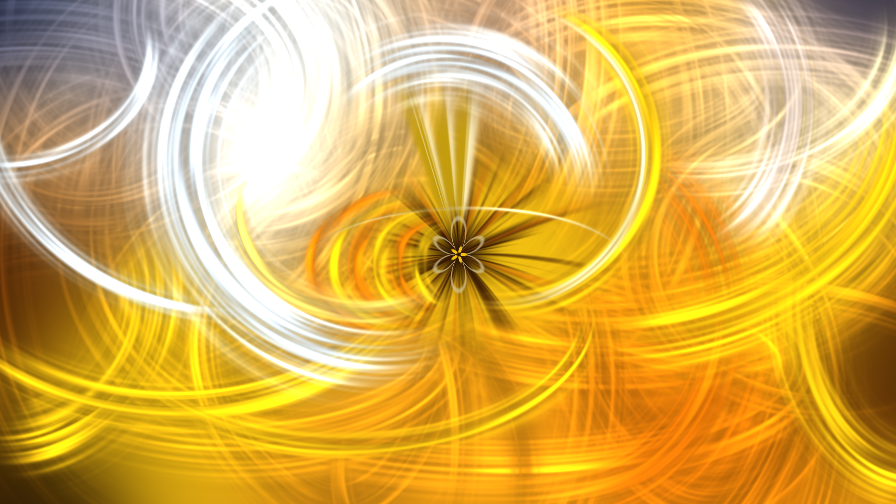
Give the GLSL for this background, as a Shadertoy shader.

```glsl
// Golden twirl of fibrous light ribbons around a dark little flower, with a white glow at upper left.
#define CORE vec2(.91, .495)
#define FIBRE_FREQ 50.0
#define FIBRE_DEPTH 0.85
#define STRANDS 46
#define YELLOW vec3(.96, .77, .07)
#define ORANGE vec3(.90, .46, .03)
#define CREAM vec3(1, .94, .74)
#define ICE vec3(.91, .96, 1)
#define BROWN vec3(.20, .08, .01)
#define PI 3.14159

vec2 hash2(vec2 p) {
    return fract(sin(vec2(dot(p, vec2(127.1, 311.7)), dot(p, vec2(269.5, 183.3)))) * 43758.5);
}

float slope(vec2 cell, vec2 f, vec2 corner) {
    return dot(hash2(cell + corner) * 2.0 - 1.0, f - corner);
}

// Gradient noise, about -0.7 to 0.7
float noise(vec2 p) {
    vec2 i = floor(p), f = fract(p), u = f * f * (3.0 - 2.0 * f), e = vec2(1, 0);
    return mix(mix(slope(i, f, e.yy), slope(i, f, e), u.x),
               mix(slope(i, f, e.yx), slope(i, f, e.xx), u.x), u.y);
}

// Adds a soft patch (x, y, radius) to a weighted sum of colours
void patchOf(inout vec4 sum, vec2 p, vec3 spot, vec3 tint) {
    vec2 q = (p - spot.xy) / spot.z;
    sum += vec4(tint, 1) * exp(-dot(q, q)) * 3.0;
}

// Elliptic arc of fibres: oval is centre and radii, mid and span are angles
void ribbon(inout vec3 col, vec2 p, vec4 oval, float mid, float span, float width, vec3 tint, float opacity) {
    vec2 q = (p - oval.xy) / oval.zw;
    float len = max(length(q), .001);
    float d = (len - 1.0) * len / max(length(q / oval.zw), .001);
    float a = mod(atan(q.y, q.x) - mid + PI, 2.0 * PI) - PI;
    float taper = 1.0 - smoothstep(span * .5, span, abs(a));
    float w = width * (.45 + .55 * taper);
    vec2 s = vec2(d * FIBRE_FREQ, a * 1.3) + oval.xy * 37.0;
    float fibre = noise(s) + .8 * noise(s * vec2(2.4, 1) + 9.0);
    float cover = opacity * exp(-d * d / (w * w)) * taper * (1.0 + 1.5 * fibre);
    col = mix(col, tint * (1.0 + FIBRE_DEPTH * fibre), clamp(cover, 0.0, 1.0));
}

vec3 backdrop(vec2 p) {
    vec4 sum = vec4(.86, .58, .06, 1) * .3;
    patchOf(sum, p, vec3(0, 1, .2), vec3(.05, .12, .28));
    patchOf(sum, p, vec3(.24, .88, .19), vec3(.56, .62, .76));
    patchOf(sum, p, vec3(.57, .93, .19), ICE);
    patchOf(sum, p, vec3(.52, .66, .15), vec3(.97, .94, .86));
    patchOf(sum, p, vec3(.78, .74, .12), vec3(.86, .73, .48));
    patchOf(sum, p, vec3(.16, .69, .16), vec3(.80, .58, .32));
    patchOf(sum, p, vec3(0, .43, .18), BROWN * 1.4);
    patchOf(sum, p, vec3(.07, 0, .16), BROWN * .5);
    patchOf(sum, p, vec3(.3, .22, .22), YELLOW * .9);
    patchOf(sum, p, vec3(.9, .1, .32), vec3(.91, .60, .08));
    patchOf(sum, p, vec3(.95, .5, .23), vec3(.80, .57, .05));
    patchOf(sum, p, vec3(.98, .95, .16), vec3(.93, .77, .64));
    patchOf(sum, p, vec3(1.28, .82, .18), vec3(.88, .65, .22));
    patchOf(sum, p, vec3(1.54, .78, .2), vec3(.93, .86, .74));
    patchOf(sum, p, vec3(1.7, 1.03, .16), vec3(.13, .14, .28));
    patchOf(sum, p, vec3(1.55, .48, .2), YELLOW);
    patchOf(sum, p, vec3(1.78, .32, .16), BROWN * 1.3);
    patchOf(sum, p, vec3(1.33, .22, .22), ORANGE);
    return sum.rgb / sum.a;
}

// Radial petals, side curls, upright blades and the small star
void flower(inout vec3 col, vec2 p) {
    vec2 v = p - CORE, e = v * vec2(v.x > 0.0 ? .62 : 1.1, 1.1);
    float r = max(length(v), .001), angle = atan(v.y, v.x);
    float rays = noise(v / r * 6.0 + r * 2.0) + .8 * noise(v / r * 15.0 + r * 4.0);
    vec3 petal = mix(BROWN, YELLOW, smoothstep(-.6, .2, rays + r * 2.2 - .3));
    petal = mix(petal, ORANGE, .6 * smoothstep(.1, .5, noise(v / r * 9.0 + 5.0)));
    col = mix(col, petal, .95 * exp(-pow(length(e) / .18, 4.0)));
    for (float k = 0.0; k < 6.0; k++) {
        vec4 curl = vec4(CORE - vec2(.02 + .012 * k, .02), .06 + .03 * k, .075 + .015 * k);
        ribbon(col, p, curl, PI, 1.6, .014, mix(YELLOW, ORANGE, mod(k, 2.0) * .9), .85);
    }
    for (float k = 0.0; k < 3.0; k++) {
        float x = (v.x + (.3 - .18 * k) * v.y) / (.006 + .07 * max(v.y, 0.0));
        float rise = smoothstep(.05, .12, v.y) * (1.0 - smoothstep(.22, .38, v.y));
        vec3 blade = mix(YELLOW * .8, CREAM, smoothstep(-.1, .7, x + noise(vec2(x * 4.0, k * 7.3))));
        col = mix(col, blade, rise * exp(-x * x * x * x));
    }
    col = mix(col, BROWN * .7, exp(-r * r / .003) * clamp(.8 + rays, 0.0, 1.0));
    float outline = abs(r - .012 - (.025 + .035 * abs(v.y) / r) * abs(sin(angle * 3.0)));
    col = mix(col, CREAM * .85, .65 * (1.0 - smoothstep(.001, .008, outline)));
    col = mix(col, YELLOW, 1.0 - smoothstep(.006, .012, r - .008 * cos(angle * 5.0)));
    col = mix(col, BROWN, 1.0 - smoothstep(.002, .006, r));
}

void mainImage(out vec4 fragColor, in vec2 fragCoord) {
    vec2 p = fragCoord / iResolution.xy * vec2(16.0 / 9.0, 1);
    vec3 base = backdrop(p), col = base;
    // Scattered strands in shades of the backdrop
    for (int i = 0; i < STRANDS; i++) {
        vec2 h = hash2(vec2(i, 3.7)), g = hash2(vec2(i, 8.1));
        vec3 shade = base * mix(.65, 1.3, g.x) + BROWN * .2;
        ribbon(col, p, vec4(h * vec2(1.78, 1), .2 + .4 * g), 44.0 * h.x + g.y, 1.8, .03 + .06 * h.y, shade, .7);
    }
    vec2 glow = (p - vec2(.54, .69)) / .125;
    col += .3 * exp(-dot(glow, glow));
    flower(col, p);
    // Warm sweeps
    ribbon(col, p, vec4(1.11, .375, .33, .36), -.2, 1.4, .07, ORANGE, .8);
    ribbon(col, p, vec4(1.2, .79, .6, .46), -.7, 1.0, .075, YELLOW, .9);
    ribbon(col, p, vec4(0, .42, .3, .3), -.6, 1.1, .06, YELLOW, .85);
    ribbon(col, p, vec4(.35, .62, .55, .43), -1.5, 1.0, .04, YELLOW, .85);
    ribbon(col, p, vec4(1.83, .4, .255, .35), 3.9, 1.0, .05, YELLOW, .8);
    ribbon(col, p, vec4(.694, .375, .475, .26), -1.2, 1.5, .022, YELLOW, .9);
    // Pale sweeps
    ribbon(col, p, vec4(1.39, .95, .4, .3), -.8, 1.1, .05, CREAM, .6);
    ribbon(col, p, vec4(1.3, .79, .27, .3), -.1, 1.1, .055, vec3(.95, .88, .86), .7);
    ribbon(col, p, vec4(0, .907, .3, .24), -.9, 1.2, .02, ICE, .7);
    ribbon(col, p, vec4(.486, .838, .53, .46), 3.9, .9, .025, ICE, .85);
    ribbon(col, p, vec4(.88, .606, .28, .28), 1.2, 1.3, .06, ICE, .9);
    ribbon(col, p, vec4(.764, .676, .4, .38), 3.5, 1.6, .07, ICE, 1.0);
    // Bright rings about the flower
    vec4 ring = vec4(.995, .7, .295, .3);
    ribbon(col, p, vec4(.718, .583, .245, .2), 4.1, 1.4, .02, mix(YELLOW, CREAM, .5), 1.0);
    ribbon(col, p, ring, -.25, 1.6, .03, YELLOW, 1.0);
    ribbon(col, p, ring * .99, -.25, 1.6, .008, CREAM, .9);
    ribbon(col, p, vec4(.926, .472, .32, .115), PI * .5, 1.6, .003, CREAM, .6);
    fragColor = vec4(clamp(col, 0.0, 1.0), 1);
}
```
